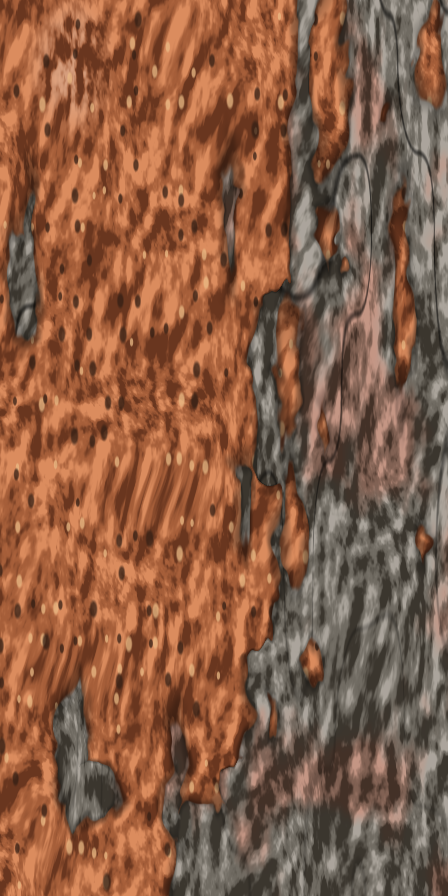
Write a WebGL 2 fragment shader that draws this texture.

```glsl
#version 300 es
precision highp float;
// Weathered tree bark: fibrous orange wood beside flaking grey crust.
uniform vec2 u_resolution;
out vec4 fragColor;

const vec3 WOOD_DARK = vec3(0.41, 0.21, 0.12);
const vec3 WOOD_MID = vec3(0.65, 0.37, 0.225);
const vec3 WOOD_LIGHT = vec3(0.86, 0.55, 0.37);
const vec3 CRUST_DARK = vec3(0.23, 0.21, 0.18);
const vec3 CRUST_MID = vec3(0.44, 0.42, 0.385);
const vec3 CRUST_LIGHT = vec3(0.67, 0.645, 0.61);
const vec3 CREAM = vec3(0.92, 0.73, 0.52);

// Ellipses as centre.xy, radius.xy; canvas is 1 wide and 2 high.
const vec4 FLAKES[8] = vec4[8](
  vec4(.052, 1.38, .038, .12), vec4(.072, 1.49, .014, .08),
  vec4(.508, 1.53, .019, .12), vec4(.165, .34, .040, .12),
  vec4(.210, .22, .052, .07), vec4(.540, .88, .021, .08),
  vec4(.395, .23, .022, .13), vec4(.460, .06, .070, .16));
const vec4 WINDOWS[12] = vec4[12](
  vec4(.735, 1.83, .042, .22), vec4(.958, 1.86, .030, .12),
  vec4(.898, 1.335, .028, .235), vec4(.640, 1.17, .023, .17),
  vec4(.652, .83, .026, .12), vec4(.734, 1.466, .016, .075),
  vec4(.862, 1.766, .012, .032), vec4(.777, 1.40, .013, .028),
  vec4(.943, .807, .014, .055), vec4(.700, .515, .027, .034),
  vec4(.716, 1.03, .012, .053), vec4(.613, .385, .015, .038));

float hash(vec2 p) {
  vec3 q = fract(vec3(p.xyx) * 0.1031);
  q += dot(q, q.yzx + 33.33);
  return fract((q.x + q.y) * q.z);
}

float noise(vec2 p) {
  vec2 i = floor(p), f = fract(p);
  f = f * f * (3.0 - 2.0 * f);
  return mix(mix(hash(i), hash(i + vec2(1, 0)), f.x),
             mix(hash(i + vec2(0, 1)), hash(i + vec2(1, 1)), f.x), f.y);
}

float fbm(vec2 p) {
  float sum = 0.0, amp = 0.53;
  for (int i = 0; i < 4; i++) {
    sum += amp * noise(p);
    p = p * 2.03 + vec2(17.3, 9.1);
    amp *= 0.5;
  }
  return sum;
}

float below(float y, float level) {
  return 1.0 - smoothstep(level - 0.025, level + 0.025, y);
}

float ellipse(vec2 p, vec4 e) {
  return (length((p - e.xy) / e.zw) - 1.0) * e.z;
}

// Sparse upright specks, one candidate in each grid cell.
float specks(vec2 p, vec2 grid, float chance, float seed) {
  vec2 cell = floor(p * grid), key = cell + seed;
  vec2 centre = 0.35 + 0.3 * vec2(hash(key), hash(key + 31.7));
  float size = 0.16 + 0.18 * hash(key + 57.1);
  float r = length(fract(p * grid) - centre);
  return step(hash(key + 83.9), chance) * (1.0 - smoothstep(size * 0.5, size, r));
}

// Signed distance to the crust: negative inside.
float crustDistance(vec2 p) {
  p += (vec2(noise(p * vec2(24, 10)), noise(p * vec2(20, 8) + 9.0)) - 0.5) * vec2(.035, .07);
  p += (vec2(noise(p * vec2(75, 30)), noise(p * vec2(65, 30) + 5.0)) - 0.5) * vec2(.018, .03);
  float edge = 0.65 - 0.085 * below(p.y, 1.36) + 0.05 * below(p.y, 0.93)
    - 0.06 * below(p.y, 0.53) - 0.065 * below(p.y, 0.29) - 0.06 * below(p.y, 0.10);
  float d = edge - p.x;
  for (int i = 0; i < 8; i++) d = min(d, ellipse(p, FLAKES[i]));
  for (int i = 0; i < 12; i++) d = max(d, -ellipse(p, WINDOWS[i]));
  return d;
}

vec3 ramp(vec3 dark, vec3 mid, vec3 light, float t) {
  return mix(mix(dark, mid, smoothstep(0.12, 0.5, t)), light, smoothstep(0.5, 0.92, t));
}

vec3 woodColor(vec2 p) {
  vec2 q = p * vec2(38, 15) + 2.0 * noise(p * vec2(9, 5));
  float grain = fbm(q), relief = grain - fbm(q + vec2(-0.35, 0.35));
  float broad = fbm(p * vec2(5, 3) + 40.0) - 0.5;
  float t = 0.5 + 1.1 * (grain - 0.5) + 1.3 * relief + 0.35 * broad;
  t -= 0.16 * (1.0 - smoothstep(0.0, 0.12, p.x)) * below(p.y, 1.2);
  vec3 c = ramp(WOOD_DARK, WOOD_MID, WOOD_LIGHT, t);
  float bleach = 1.0 - smoothstep(0.2, 1.1, length((p - vec2(.16, 1.85)) / vec2(.10, .17)));
  c = mix(c, vec3(.87, .67, .55), bleach * smoothstep(0.25, 0.7, t) * 0.75);
  c = mix(c, CREAM, 0.75 * specks(p, vec2(36, 15), 0.13, 3.0));
  return mix(c, vec3(.20, .12, .08), 0.75 * specks(p + 0.013, vec2(30, 13), 0.17, 71.0));
}

vec3 crustColor(vec2 p) {
  float rough = smoothstep(0.3, 1.3, p.y);
  vec2 q = p * vec2(40, 14) + 2.5 * noise(p * vec2(8, 3));
  float grain = fbm(q), relief = grain - fbm(q + vec2(-0.4, 0.3));
  float ridge = fbm(p * vec2(17, 3.2) + 23.0);
  float t = 0.46 + 1.1 * (grain - 0.5) + 1.2 * relief + (0.3 + 0.5 * rough) * (ridge - 0.5);
  t += 0.12 * rough * smoothstep(0.6, 1.0, p.x) - 0.06 * below(p.y, 0.35);
  vec3 c = ramp(CRUST_DARK, CRUST_MID, CRUST_LIGHT, t);
  c = mix(c, c * vec3(1.15, .91, .85), smoothstep(0.48, 0.7, fbm(p * vec2(10, 4) + 61.0)));
  float crack = 1.0 - smoothstep(0.0, 0.035, abs(noise(p * vec2(15, 2.7) + 12.0) - 0.5));
  return c * (1.0 - crack * (0.15 + 0.4 * rough));
}

void main() {
  vec2 p = gl_FragCoord.xy / u_resolution * vec2(1, 2);
  float d = crustDistance(p), aa = 1.2 / u_resolution.x;
  vec3 wood = woodColor(p) * mix(0.58, 1.0, smoothstep(0.0, 0.018, d));
  vec3 crust = crustColor(p) * mix(0.72, 1.0, smoothstep(0.0, 0.012, -d));
  fragColor = vec4(mix(crust, wood, smoothstep(-aa, aa, d)), 1.0);
}
```
